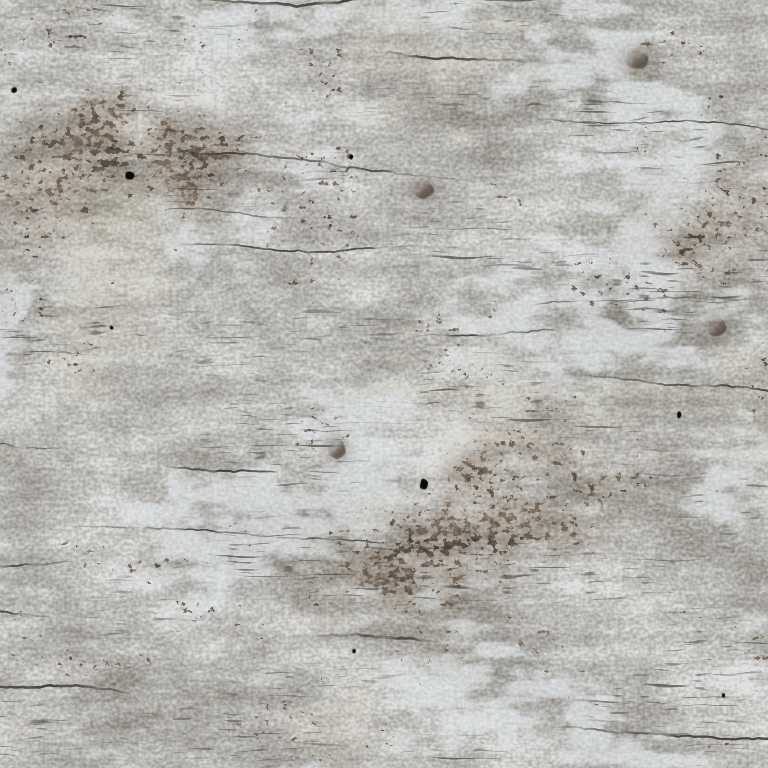
Write a Shadertoy shader that draws this texture.

```glsl
#define SHADE_GREY vec3(0.57, 0.56, 0.53)
#define PALE_GREY vec3(0.84, 0.84, 0.835)
#define WHITEWASH vec3(0.85, 0.865, 0.87)
#define OCHRE vec3(0.71, 0.69, 0.61)
#define STAIN_TINT vec3(0.58, 0.54, 0.49)
#define RUST vec3(0.42, 0.36, 0.30)
#define CRACK_COLOR vec3(0.23, 0.22, 0.20)
#define CRACKS 17
#define STAINS 6
#define HOLES 8
#define KNOTS 4
#define GRAIN 0.5

vec2 hash2(vec2 p) {
    vec3 q = fract(p.xyx * vec3(0.1031, 0.1030, 0.0973));
    q += dot(q, q.yzx + 33.33);
    return fract((q.xx + q.yz) * q.zy);
}

float cornerSlope(vec2 cell, vec2 offset) {
    float angle = 6.2832 * hash2(cell).x;
    return dot(vec2(cos(angle), sin(angle)), offset);
}

float gradientNoise(vec2 p) {
    vec2 i = floor(p), f = fract(p);
    vec2 u = f * f * f * (f * (f * 6.0 - 15.0) + 10.0);
    vec2 e = vec2(1.0, 0.0);
    return mix(mix(cornerSlope(i, f), cornerSlope(i + e, f - e), u.x),
               mix(cornerSlope(i + e.yx, f - e.yx), cornerSlope(i + 1.0, f - 1.0), u.x), u.y);
}

float fbm(vec2 p) {
    float sum = 0.0, amp = 0.5;
    for (int i = 0; i < 5; i++) {
        sum += amp * gradientNoise(p);
        p = p * 2.03 + vec2(17.3, 9.1);
        amp *= 0.5;
    }
    return sum;
}

// Two diagonal clusters of soft blobs, wrapped at the canvas edges
float stainMask(vec2 p) {
    vec2 warped = p + 0.16 * vec2(fbm(p * 5.0), fbm(p * 5.0 + 31.0));
    float sum = 0.0;
    for (int i = 0; i < STAINS; i++) {
        float k = float(i);
        vec2 center = vec2(0.0, 0.70) + k * vec2(0.54, -0.465);
        center.x += 0.16 * (hash2(vec2(k, 5.0)).x - 0.5);
        vec2 d = fract(warped - center + 0.5) - 0.5;
        d /= vec2(0.14, 0.07);
        sum += 0.75 * exp(-dot(d, d));
    }
    return sum * (0.9 + 1.8 * fbm(p * vec2(14.0, 18.0) + 4.0));
}

// Long wandering splits that taper at both ends, mostly thin
float longCracks(vec2 p, float soft) {
    float cover = 0.0;
    for (int i = 0; i < CRACKS; i++) {
        float k = float(i);
        vec2 r = hash2(vec2(k, 21.0)), s = hash2(vec2(k, 47.0));
        float len = mix(0.14, 0.5, s.x);
        float x = p.x - mix(-0.15, 0.8, r.x);
        float y = (k + r.y) / float(CRACKS) + x * mix(-0.1, 0.03, s.y);
        y += 0.016 * gradientNoise(vec2(p.x * 6.0, k * 3.7 + 0.5));
        y += 0.003 * gradientNoise(vec2(p.x * 40.0, k * 5.3 + 0.5));
        y += 0.0015 * gradientNoise(vec2(p.x * 110.0, k * 7.9 + 0.5));
        float along = clamp(x / len, 0.0, 1.0);
        float taper = sqrt(4.0 * along * (1.0 - along));
        float weight = r.y * r.y;
        float width = mix(0.0001, 0.0011, weight) * taper;
        float line = 1.0 - smoothstep(width, width + soft, abs(p.y - y));
        float broken = 0.65 + 0.35 * weight + 1.2 * gradientNoise(vec2(p.x * 30.0, k + 0.5));
        cover = max(cover, line * taper * clamp(broken, 0.0, 1.0));
    }
    return cover;
}

void mainImage(out vec4 fragColor, in vec2 fragCoord) {
    vec2 p = fragCoord / iResolution.y;
    float soft = 0.0005 + 0.8 / iResolution.y;

    // Weathered grey wood: clouds, horizontal streaks and fine grain
    float clouds = fbm(p * vec2(4.0, 6.0) + 2.0);
    float streaks = fbm(p * vec2(9.0, 50.0) + 13.0);
    float patches = fbm(p * vec2(16.0, 26.0) + 37.0);
    float grain = gradientNoise(p * vec2(205.0, 235.0)) + 0.7 * gradientNoise(p * vec2(95.0, 215.0) + 40.0);
    float tone = 0.61 + 1.25 * clouds + 0.65 * streaks + 0.6 * patches + GRAIN * grain;
    vec3 col = mix(SHADE_GREY, PALE_GREY, clamp(tone, -0.5, 1.12));

    // Ragged whitewash remnants and faint ochre areas
    float wash = fbm(p * vec2(3.0, 4.5) + 51.0) + 0.5 * patches + 0.25 * streaks;
    col = mix(col, WHITEWASH + 0.05 * grain, 0.75 * smoothstep(0.05, 0.21, wash));
    float ochre = smoothstep(0.08, 0.3, fbm(p * 3.0 + 83.0) + 0.4 * streaks);
    col = mix(col, OCHRE + 0.1 * grain + 0.2 * streaks, 0.35 * ochre);

    // Rusty stains with fine flaking specks, plus scattered pits
    float stain = stainMask(p);
    col = mix(col, STAIN_TINT + 0.12 * grain + 0.35 * streaks, 0.65 * smoothstep(0.1, 1.0, stain));
    float pitting = 0.6 * smoothstep(0.02, 0.25, fbm(p * vec2(6.0, 9.0) + 67.0));
    float specks = fbm(p * vec2(85.0, 115.0)) + 0.36 * max(min(stain, 1.1), pitting) - 0.37;
    vec3 speckColor = RUST * (0.95 + 0.9 * patches) + 0.1 * grain;
    col = mix(col, speckColor, 0.85 * smoothstep(0.0, 0.1, specks));

    // Hairline checks at two scales and a few upright scratches
    vec2 bent = p + vec2(0.0, 0.006 * gradientNoise(p * 14.0));
    float checks = smoothstep(0.36, 0.54, gradientNoise(bent * vec2(11.0, 190.0) + 7.0));
    checks = max(checks, 0.7 * smoothstep(0.3, 0.5, gradientNoise(bent * vec2(28.0, 230.0) + 19.0)));
    checks *= smoothstep(-0.05, 0.3, gradientNoise(p * vec2(4.0, 10.0) + 29.0));
    float scratches = smoothstep(0.52, 0.62, gradientNoise(p * vec2(170.0, 9.0) + 91.0));
    col = mix(col, CRACK_COLOR, 0.65 * checks + 0.12 * scratches);
    col = mix(col, CRACK_COLOR, 0.9 * longCracks(p, soft));

    // Knots with a dark crescent and a soft halo
    for (int i = 0; i < KNOTS; i++) {
        vec2 r = hash2(vec2(float(i), 73.0));
        vec2 d = (p - r) / mix(vec2(0.010, 0.015), vec2(0.017, 0.013), r.y);
        float core = 1.0 - smoothstep(0.75, 1.05, length(d) + 0.2 * gradientNoise(p * 90.0));
        float shade = 0.35 + 0.5 * smoothstep(-0.6, 0.8, d.x - d.y);
        col = mix(col, RUST * 0.8, max(core * shade, 0.35 * exp(-0.5 * dot(d, d))));
    }

    // Black worm and nail holes with slightly ragged rims
    for (int i = 0; i < HOLES; i++) {
        vec2 r = hash2(vec2(float(i), 112.0)), s = hash2(vec2(float(i), 139.0));
        float radius = mix(0.002, 0.008, s.x * s.x);
        vec2 d = (p - r) * vec2(1.0 + 0.4 * s.y, 1.0);
        float rim = length(d) + 0.002 * gradientNoise(p * 130.0);
        col = mix(col, vec3(0.04), 1.0 - smoothstep(radius - soft, radius + soft, rim));
    }

    fragColor = vec4(clamp(col, 0.0, 1.0), 1.0);
}
```
